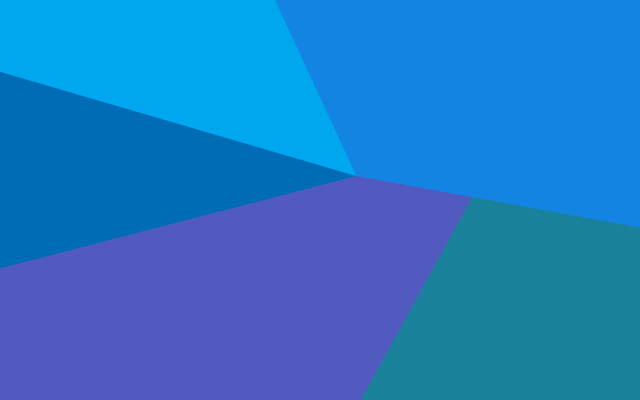
This background is drawn by a Shadertoy shader. Its source:

```glsl
// Five flat colour facets: four seams fan out from one hub and a fifth
// splits the lower field. Each seam is an antialiased half-plane, and
// the facets are mixed together from those masks.

// Canvas units: x runs 0..ASPECT, y runs 0..1 from the lower left
#define ASPECT      1.6
#define HUB         vec2(0.891, 0.560)
#define TOP_END     vec2(0.6875, 1.0)
#define LEFT_HIGH   vec2(0.0, 0.8205)
#define LEFT_LOW    vec2(0.0, 0.329)
#define RIGHT_END   vec2(1.6, 0.431)
#define JOINT       vec2(1.181, 0.507)
#define FOOT        vec2(0.902, 0.0)

const vec3 CYAN   = vec3(0.000, 0.655, 0.937);
const vec3 AZURE  = vec3(0.075, 0.518, 0.882);
const vec3 NAVY   = vec3(0.000, 0.424, 0.714);
const vec3 VIOLET = vec3(0.318, 0.357, 0.749);
const vec3 TEAL   = vec3(0.102, 0.506, 0.604);

// Coverage of the half-plane to the left of the direction a -> b
float leftOf(vec2 p, vec2 a, vec2 b)
{
    vec2 dir = normalize(b - a);
    vec2 rel = p - a;
    float dist = dir.x * rel.y - dir.y * rel.x;
    return clamp(0.5 + dist * iResolution.y, 0.0, 1.0);
}

void mainImage(out vec4 fragColor, in vec2 fragCoord)
{
    vec2 p = fragCoord / iResolution.xy * vec2(ASPECT, 1.0);

    // Upper fan: navy and cyan on the left, azure on the right
    vec3 upper = mix(NAVY, CYAN, leftOf(p, LEFT_HIGH, HUB));
    upper = mix(upper, AZURE, leftOf(p, TOP_END, HUB));

    // Lower field: violet, with teal beyond the slanted seam
    vec3 lower = mix(VIOLET, TEAL, leftOf(p, JOINT, FOOT));

    // The lower field lies beneath both of the hub's descending seams
    float below = min(leftOf(p, HUB, LEFT_LOW), leftOf(p, RIGHT_END, HUB));

    fragColor = vec4(mix(upper, lower, below), 1.0);
}
```
